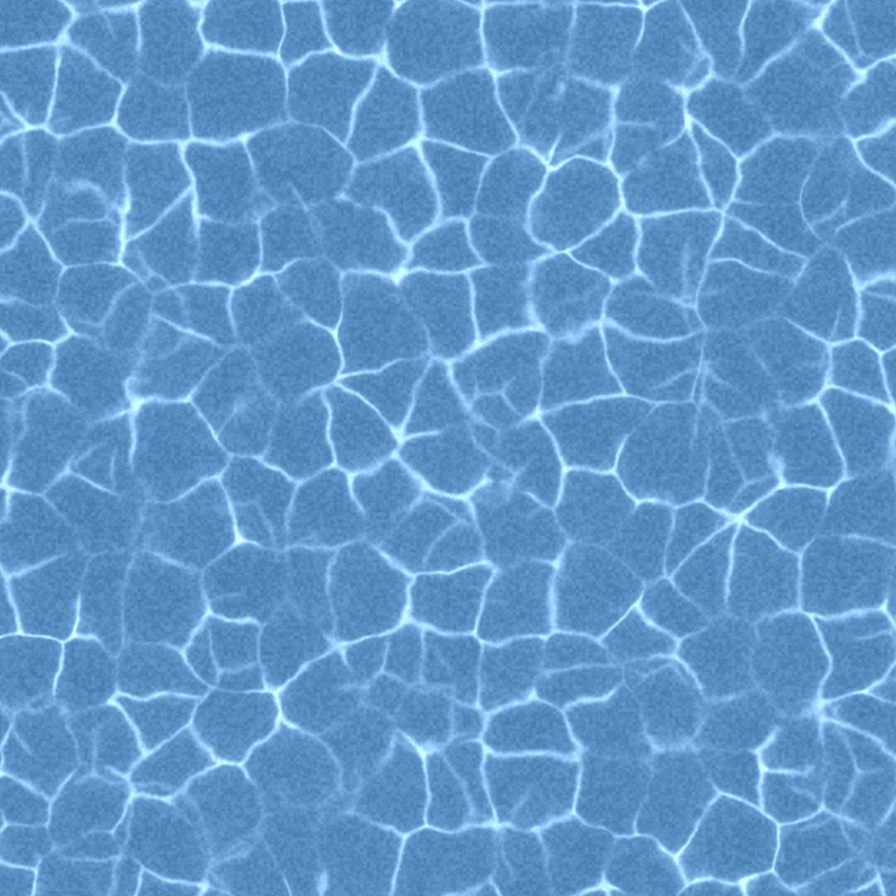
A WebGL 2 fragment shader for this texture:

```glsl
#version 300 es
precision highp float;
// Sunlit pool water: a net of soft caustic lines over grainy blue.

#define CELLS 13.0          // cells across the canvas
#define JITTER 0.84         // irregularity of the cells
#define WARP 0.26           // bending of the lines
#define CORE_WIDTH 0.041    // line half width, in cells
#define HALO_WIDTH 0.095    // glow falloff, in cells
#define CORE_GAIN 0.31
#define HALO_GAIN 0.052
#define GHOST_GAIN 0.50     // strength of the broken second net
#define GRAIN 0.085
#define GRAIN_SCALE 270.0
#define WATER vec3(0.322, 0.534, 0.727)
#define LIGHT_LIMIT 0.60    // level at which bright knots saturate

uniform vec2 u_resolution;
out vec4 fragColor;

float hash(vec2 p) {
    vec3 q = fract(vec3(p.xyx) * 0.1031);
    q += dot(q, q.yzx + 33.33);
    return fract((q.x + q.y) * q.z);
}

vec2 hash2(vec2 p) {
    return vec2(hash(p + 17.0), hash(p + 71.0));
}

float noise(vec2 p) {
    vec2 i = floor(p), f = fract(p);
    f = f * f * (3.0 - 2.0 * f);
    float low = mix(hash(i), hash(i + vec2(1, 0)), f.x);
    float high = mix(hash(i + vec2(0, 1)), hash(i + vec2(1, 1)), f.x);
    return mix(low, high, f.y);
}

vec2 noise2(vec2 p) {
    return vec2(noise(p), noise(p + 37.4)) - 0.5;
}

// Broad bends, finer wiggles and a slight raggedness
vec2 bend(vec2 p) {
    return p + WARP * (1.4 * noise2(p * 1.1 + 5.0)
                     + 0.55 * noise2(p * 2.7 + 9.0)
                     + 0.18 * noise2(p * 7.0 + 3.0));
}

vec2 site(vec2 cell) {
    return cell + 0.5 + JITTER * (hash2(cell) - 0.5);
}

// Core (x) and halo (y) light, summed over all borders of the nearest cell
vec2 causticNet(vec2 p, float width) {
    vec2 home = floor(p), nearest = home;
    float best = 1e3;
    for (int y = -1; y <= 1; y++)
    for (int x = -1; x <= 1; x++) {
        vec2 cell = home + vec2(x, y);
        vec2 toSite = site(cell) - p;
        float d = dot(toSite, toSite);
        if (d < best) { best = d; nearest = cell; }
    }
    vec2 a = site(nearest) - p;
    vec2 light = vec2(0.0);
    for (int y = -2; y <= 2; y++)
    for (int x = -2; x <= 2; x++) {
        if (x == 0 && y == 0) continue;
        vec2 b = site(nearest + vec2(x, y)) - p;
        float edge = max(dot(0.5 * (a + b), normalize(b - a)), 0.0);
        float core = edge / (CORE_WIDTH * width);
        light += vec2(exp(-core * core), exp(-edge / HALO_WIDTH));
    }
    return min(light, vec2(1.6, 1.8));
}

void main() {
    vec2 uv = gl_FragCoord.xy / u_resolution.y;
    vec2 p = uv * CELLS + 30.0;

    // Main net, with lines that fade, sharpen and blur along their length
    float strength = mix(0.10, 1.1, smoothstep(0.20, 0.68, noise(p * 1.5 + 11.0)));
    strength *= 0.60 + 0.80 * noise(p * 4.8 + 170.0);
    float blur = noise(p * 1.1 + 90.0);
    vec2 net = causticNet(bend(p), mix(0.75, 1.3, blur));
    float light = CORE_GAIN * strength * net.x * mix(1.15, 0.8, blur);
    light += HALO_GAIN * mix(0.4, 1.1, strength) * net.y;

    // Second net, seen only as short broken arcs where the main one is weak
    vec2 q = p * 0.87 + 57.3;
    float ghostMask = smoothstep(0.56, 0.80, noise(p * 1.05 + 140.0));
    vec2 ghost = causticNet(bend(q), 1.0);
    float arcs = CORE_GAIN * ghost.x + HALO_GAIN * ghost.y;
    light += GHOST_GAIN * ghostMask * arcs * (1.0 - 0.6 * min(net.y, 1.0));

    // Curdled haze and bright knots beside the lines, slow shifts of water tone
    float haze = smoothstep(0.52, 0.90, noise(p * 1.7 + 200.0));
    float curd = smoothstep(0.25, 0.85, noise(p * 7.5 + 20.0));
    light += 0.17 * haze * net.y * curd;
    light += 0.20 * smoothstep(0.8, 1.7, net.y) * curd * strength;
    light += 0.022 * (noise(p * 0.9 + 250.0) - 0.3);

    // Soft saturation, then fine grain
    light = LIGHT_LIMIT * (1.0 - exp(-max(light, 0.0) / LIGHT_LIMIT));
    float speck = noise(uv * GRAIN_SCALE) + 0.6 * noise(uv * GRAIN_SCALE * 1.7 + 31.0);
    light += GRAIN * (speck - 0.80);

    fragColor = vec4(clamp(WATER + light, 0.0, 1.0), 1.0);
}
```
